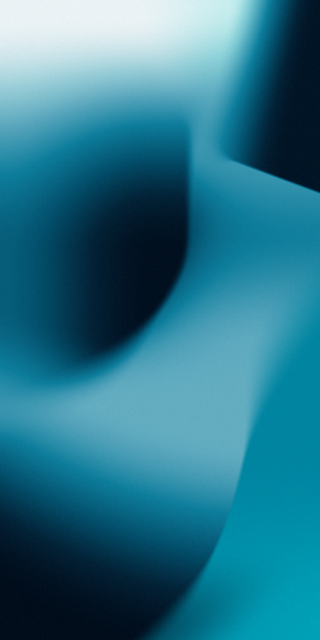
This background is drawn by a Shadertoy shader. Its source:

```glsl
// Soft folded sheets in teal and navy: a pale glow above, a dark hollow,
// a light ribbon sweeping across it and a flat teal sheet at lower right.
// Each sheet is a scalar tone sent through one palette, joined by curved masks.

#define CREASE_X 0.60      // upright part of the hollow's right edge
#define CREASE_BEND 0.62   // depth at which that edge starts to curve
#define HOLLOW_TONE 0.06
#define LEFT_TONE 0.46
#define RIBBON_TONE 0.78
#define EDGE_SHADE 0.24
#define GRAIN 0.012

const vec3 NAVY  = vec3(0.00, 0.03, 0.08);
const vec3 DEEP  = vec3(0.01, 0.13, 0.21);
const vec3 OCEAN = vec3(0.01, 0.31, 0.42);
const vec3 TEAL  = vec3(0.05, 0.49, 0.61);
const vec3 SKY   = vec3(0.33, 0.64, 0.73);
const vec3 PALE  = vec3(0.59, 0.80, 0.84);
const vec3 WHITE = vec3(0.92, 0.95, 0.96);
const vec3 SHEET = vec3(0.00, 0.52, 0.63);
const vec3 SHEET_GLOW = vec3(0.00, 0.63, 0.72);

float hash(vec2 p) {
    return fract(sin(dot(p, vec2(127.1, 311.7))) * 43758.5453);
}

// Falls smoothly from 1 at a to 0 at b
float fall(float a, float b, float x) {
    return 1.0 - smoothstep(a, b, x);
}

vec3 palette(float t) {
    vec3 c = mix(NAVY, DEEP, clamp(t / 0.2, 0.0, 1.0));
    c = mix(c, OCEAN, clamp((t - 0.2) / 0.2, 0.0, 1.0));
    c = mix(c, TEAL, clamp((t - 0.4) / 0.2, 0.0, 1.0));
    c = mix(c, SKY, clamp((t - 0.6) / 0.15, 0.0, 1.0));
    c = mix(c, PALE, clamp((t - 0.75) / 0.13, 0.0, 1.0));
    return mix(c, WHITE, clamp((t - 0.88) / 0.12, 0.0, 1.0));
}

// Glow fading down into the dark hollow
float hollowTone(vec2 p) {
    float side = mix(LEFT_TONE, HOLLOW_TONE, smoothstep(0.0, 0.48, p.x));
    side = mix(side, 0.70, smoothstep(0.95, 1.30, p.y - 0.3 * p.x));
    return mix(side, 1.0, fall(0.05, 0.80, p.y));
}

// Bright column at upper right, closed by a slanted shadow
float columnTone(vec2 p) {
    float light = mix(0.70, 0.95, fall(0.0, 0.45, p.y));
    float shadow = smoothstep(-0.15, 0.13, p.x - 0.87 + 0.22 * p.y);
    return mix(light, 0.10, shadow);
}

// Approximate signed distance to the hollow's edge, positive in the ribbon
float ribbonDistance(vec2 p) {
    float d = max(p.y - CREASE_BEND, 0.0);
    float edge = CREASE_X - 1.44 * pow(d, 2.48);
    float slope = 3.57 * pow(d, 1.48);
    return (p.x - edge) / sqrt(1.0 + slope * slope);
}

float ribbonTone(vec2 p, float dist) {
    float tone = mix(0.70, 0.61, smoothstep(0.50, 0.75, p.y));
    tone = mix(tone, RIBBON_TONE, smoothstep(0.72, 1.08, p.y));
    tone -= EDGE_SHADE * exp(-max(dist, 0.0) / 0.08)
          * fall(1.0, 1.25, p.y) * smoothstep(0.45, 0.70, p.y);
    // Diagonal fade into the dark lower corner
    float fade = p.y - (1.33 + 0.6 * p.x - 0.32 * p.x * p.x);
    return mix(tone, 0.04, smoothstep(-0.22, 0.50, fade));
}

// Mask of the ribbon below its upper fold
float foldMask(vec2 p) {
    float bend = max(0.72 - p.x, 0.0);
    float fold = 0.602 - 0.37 * (1.0 - p.x) - 4.0 * bend * bend;
    float soft = mix(0.12, 0.006, smoothstep(0.60, 0.74, p.x));
    return smoothstep(-soft, soft, p.y - fold);
}

void mainImage(out vec4 fragColor, in vec2 fragCoord) {
    vec2 uv = fragCoord / iResolution.xy;
    vec2 p = vec2(uv.x, 2.0 - 2.0 * uv.y);   // y is depth below the top

    // Backdrop
    float blend = mix(0.20, 0.03, smoothstep(0.0, 0.45, p.y));
    float right = smoothstep(-blend, blend, p.x - CREASE_X);
    float tone = mix(hollowTone(p), columnTone(p), right);

    // Ribbon
    float dist = ribbonDistance(p);
    float soft = 0.018 + 0.07 * smoothstep(0.95, 1.25, p.y);
    float ribbon = smoothstep(-soft, soft, dist) * foldMask(p);
    tone = mix(tone, ribbonTone(p, dist), ribbon);
    vec3 color = palette(tone);

    // Mint tint on the bright column
    color += vec3(-0.02, 0.04, 0.02) * right * fall(0.1, 0.45, p.y)
           * smoothstep(0.5, 0.9, tone);

    // Teal sheet, its edge an S-curve
    float e = p.y - 1.406;
    float inside = p.x - (0.768 - 0.23 * e - 0.85 * e * e * e);
    float sheetSoft = 0.008 + 0.13 * fall(0.90, 1.45, p.y)
                    + 0.05 * smoothstep(1.70, 2.0, p.y);
    vec3 sheet = mix(SHEET, SHEET_GLOW, smoothstep(1.4, 2.0, p.y) * p.x);
    float shade = smoothstep(1.70, 2.0, p.y) * fall(0.0, 0.32, inside);
    sheet = mix(sheet, DEEP, 0.6 * shade);
    color = mix(color, sheet, smoothstep(-sheetSoft, sheetSoft, inside));

    // Fine grain
    color += GRAIN * (hash(floor(uv * vec2(256.0, 512.0))) - 0.5);
    fragColor = vec4(clamp(color, 0.0, 1.0), 1.0);
}
```
